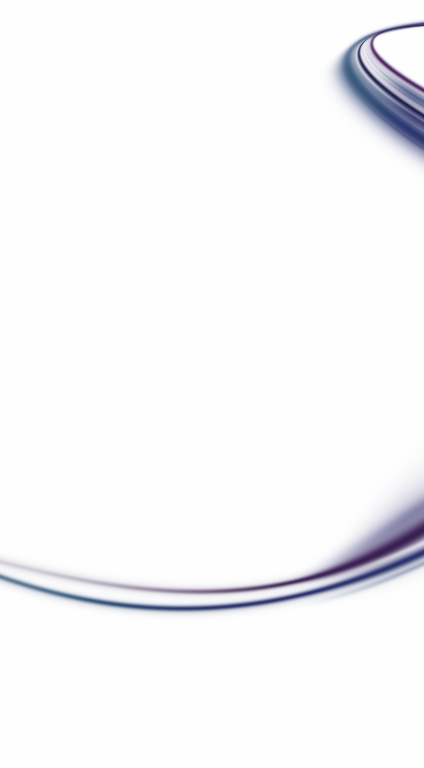
This background is drawn by a Shadertoy shader. Its source:

```glsl
// Flowing indigo ribbons on white: a folded loop at the top right and a long arc below.

float hash(float n) {
    n = fract(n * 0.1031);
    n *= n + 33.33;
    return fract(n * (n + n));
}

// Soft line profile, never thinner than about a pixel.
float strand(float dist, float width) {
    float w = max(width, 0.6 / iResolution.x);
    return exp(-dist * dist / (w * w));
}

// Tilted parabola; t runs from the inner rim (0) to the outer rim (1).
// Returns the signed distance (positive outside) and the offset from its axis.
vec2 loopCurve(vec2 p, float t) {
    float bend = 0.2147 + 0.1494 * t;
    bend *= bend;
    float u = p.x - (0.879 - 0.0806 * t);
    float v = p.y - (1.714 - 0.059 * t) + 0.27 * u;
    vec2 slope = vec2(0.54 * v - bend, 2.0 * v);
    return vec2((v * v - bend * u) / max(length(slope), 0.0001), v);
}

void addLoopStrand(inout vec3 color, vec2 p, float t, float width, vec3 ink, float alpha) {
    vec2 c = loopCurve(p, t);
    float upper = smoothstep(-0.04, 0.055, c.y);
    float taper = mix(1.0, 0.22, upper);
    color = mix(color, ink, alpha * mix(1.0, 0.65, upper) * strand(c.x, width * taper));
}

void mainImage(out vec4 fragColor, in vec2 fragCoord) {
    // Canvas units: width 1, height 1.816.
    vec2 p = fragCoord / iResolution.xy * vec2(1.0, 1.816);
    vec3 color = vec3(0.996);
    vec3 navy = vec3(0.09, 0.13, 0.38);
    vec3 teal = vec3(0.16, 0.31, 0.45);
    vec3 plum = vec3(0.20, 0.09, 0.30);

    // Loop: broad soft bands, deeper toward the lower right.
    float depth = smoothstep(0.83, 0.98, p.x);
    vec3 bandInk = mix(teal, navy, depth);
    addLoopStrand(color, p, 0.86, 0.026, mix(vec3(0.50, 0.52, 0.68), navy, 0.3 * depth), 0.55);
    addLoopStrand(color, p, 0.72, 0.020, bandInk, 0.88);
    addLoopStrand(color, p, 0.50, 0.013, bandInk, 0.25 + 0.6 * depth);
    addLoopStrand(color, p, 0.22, 0.018, mix(vec3(0.6, 0.6, 0.7), navy, depth),
                  0.1 + 0.55 * depth * (1.0 - smoothstep(1.60, 1.67, p.y)));

    // Loop: fine streaks between the rims.
    for (int i = 0; i < 12; i++) {
        float n = float(i);
        float t = 0.12 + 0.065 * n + 0.03 * hash(n + 3.0);
        vec3 ink = mix(plum, vec3(0.12, 0.30, 0.50), hash(n + 17.0));
        addLoopStrand(color, p, t, 0.003 + 0.004 * hash(n + 41.0), ink, 0.12 + 0.3 * hash(n + 73.0) * depth);
    }

    // Loop: crisp rims and highlights.
    addLoopStrand(color, p, 0.47, 0.0035, vec3(0.93, 0.94, 0.97), 0.75 - 0.5 * depth);
    addLoopStrand(color, p, 0.40, 0.0050, vec3(0.07, 0.08, 0.25), 0.92);
    addLoopStrand(color, p, 0.31, 0.0035, vec3(0.94, 0.94, 0.97), 0.7 - 0.45 * depth);
    addLoopStrand(color, p, 0.03, 0.0060, vec3(0.22, 0.05, 0.31), 0.9);

    // Arc: height above the plum and blue strands.
    float a = p.x - 0.47;
    float b = p.x - 0.43;
    float plumDist = p.y - (0.417 + 0.416 * a * a + 0.202 * a * a * a);
    float blueDist = p.y - (0.377 + 0.409 * b * b);
    float swell = smoothstep(0.68, 1.0, p.x);

    // Arc: violet veil fanning upward at the right.
    float veil = strand(max(plumDist, 0.0), 0.012 + 0.085 * swell) * smoothstep(-0.018, 0.006, plumDist);
    color = mix(color, vec3(0.43, 0.43, 0.61), 0.68 * veil * smoothstep(0.60, 0.98, p.x));
    color = mix(color, vec3(0.24, 0.22, 0.46), 0.4 * swell * strand(plumDist - 0.055 * swell, 0.022));

    // Arc: pale halos, then the two strands.
    color = mix(color, vec3(0.72, 0.73, 0.79), 0.32 * strand(plumDist, 0.015 + 0.012 * swell));
    color = mix(color, vec3(0.68, 0.71, 0.78), 0.42 * strand(blueDist + 0.003, 0.014 + 0.022 * swell));
    float plumAlpha = mix(0.15, 0.95, smoothstep(0.0, 0.75, p.x));
    color = mix(color, mix(vec3(0.36, 0.27, 0.40), plum, smoothstep(0.3, 0.8, p.x)),
                plumAlpha * strand(plumDist, 0.006 + 0.020 * swell));
    color = mix(color, vec3(0.95, 0.95, 0.98), 0.7 * swell * strand(blueDist - 0.022, 0.007));
    color = mix(color, mix(teal, vec3(0.13, 0.16, 0.40), smoothstep(0.1, 0.6, p.x)),
                mix(0.7, 0.95, smoothstep(0.0, 0.3, p.x)) * strand(blueDist, 0.0065 + 0.006 * swell));
    color = mix(color, vec3(0.34, 0.40, 0.56), 0.45 * swell * strand(blueDist + 0.026, 0.007));

    fragColor = vec4(color, 1.0);
}
```
